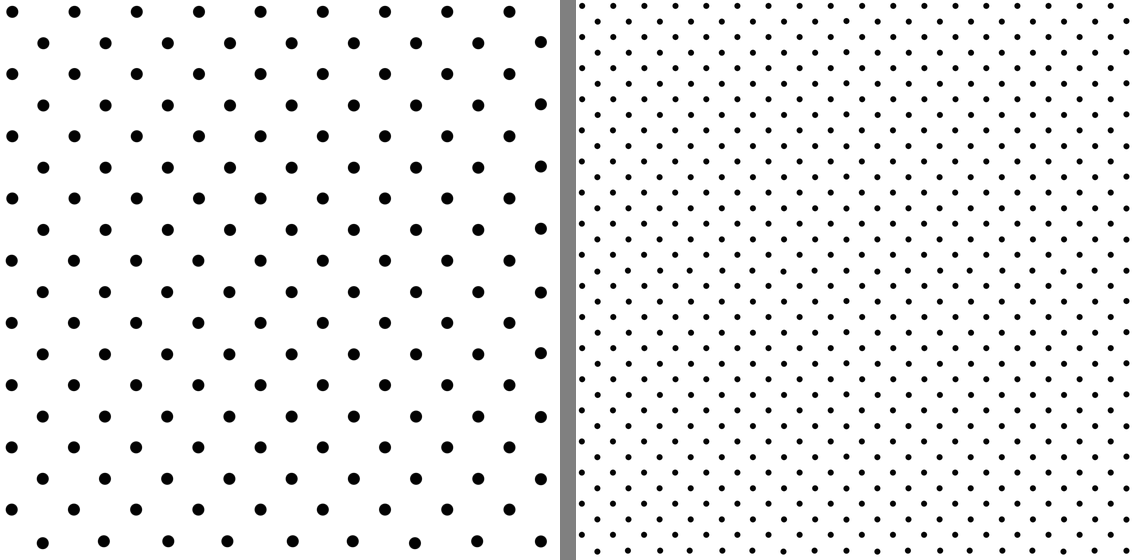
Left: one tile. Right: repeated 2 by 2.
Write a Shadertoy shader that draws this pattern.

```glsl
// Small black polka dots on white: two 9 x 9 square lattices, the second
// shifted by half a cell, with slight placement slips along the bottom row
// and right column. Cell indices wrap, so the canvas tiles without a seam.

const float REPEATS = 9.0;

// Offset from the nearest dot's cell centre; id receives the wrapped cell index.
vec2 latticeCell(vec2 p, vec2 origin, out vec2 id) {
    vec2 q = p - origin + 0.5;
    id = mod(floor(q), REPEATS);
    return fract(q) - 0.5;
}

// The upper left block of dots sits a touch further right.
vec2 blockShift(vec2 id) {
    return vec2(0.01 * step(id.x, 3.5) * step(4.5, id.y), 0.0);
}

// Irregular placement at the border of the shifted lattice.
vec2 borderSlip(vec2 id) {
    vec2 slip = vec2(0.0);
    if (id.y < 0.5 && id.x < 7.5) {
        float swing = id.x < 0.5 ? 0.0 : 0.018 * cos(3.14159 * id.x);
        if (abs(id.x - 3.0) < 0.5) swing *= 1.8;
        if (abs(id.x - 6.0) < 0.5) swing = -swing;
        slip = vec2(swing, mod(id.x, 6.0) < 0.5 ? -0.035 : -0.004);
    }
    if (id.x > 7.5) {
        bool raised = id.y > 4.5 || abs(id.y - 3.0) < 0.5;
        slip = vec2(0.006, raised ? 0.019 : -0.007);
    }
    return slip;
}

void mainImage(out vec4 fragColor, in vec2 fragCoord) {
    vec2 p = fragCoord / iResolution.xy * REPEATS;
    float pixel = REPEATS / iResolution.y;

    // Nearest dot of each lattice
    vec2 id;
    vec2 d = latticeCell(p, vec2(0.188, 0.81), id);
    float nearest = length(d - blockShift(id));
    d = latticeCell(p, vec2(0.687, 0.305), id);
    nearest = min(nearest, length(d - blockShift(id) - borderSlip(id)));

    // Antialiased ink on white
    float ink = 1.0 - smoothstep(-0.75 * pixel, 0.75 * pixel, nearest - 0.096);
    fragColor = vec4(mix(vec3(1.0), vec3(0.01), ink), 1.0);
}
```
